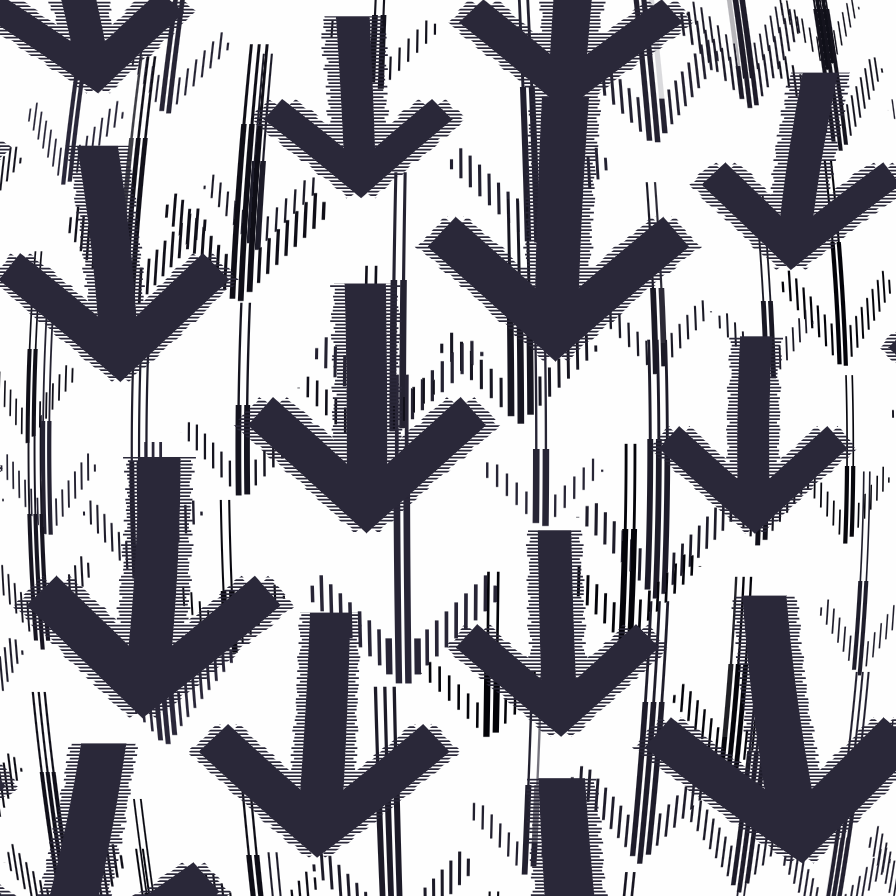
This pattern is drawn by a three.js fragment shader. Its source:

```glsl
// Bold dark down arrows with combed edges over bent columns of line-hatched arrows on white.
varying vec2 vUv;

vec3 hash32(vec2 cell) {
  vec3 q = fract(cell.xyx * vec3(0.1031, 0.1030, 0.0973));
  q += dot(q, q.yxz + 33.33);
  return fract((q.xxy + q.yzz) * q.zyx);
}

// Signed distance to a down arrow with its tip at the origin and half width w.
float arrow(vec2 p, float w, float len, float stem, float arm) {
  vec2 m = vec2(abs(p.x), p.y);
  float shaft = max(m.x - stem * w, abs(p.y - 0.5 * len - 0.15 * w) - 0.5 * len + 0.15 * w);
  float along = dot(m, vec2(0.74, 0.67));
  float across = dot(m, vec2(-0.67, 0.74));
  float head = max(along - 1.35 * w, abs(across - 0.5 * arm * w) - 0.5 * arm * w);
  return min(shaft, head);
}

float cover(float d, float aa) {
  return clamp(0.5 - d / aa, 0.0, 1.0);
}

// Arrows drawn with upright lines: x = line coverage, y = line darkness.
vec2 hatchedArrows(vec2 p, float aaX, float aaY) {
  const float lines = 90.0;
  vec2 size = vec2(0.16, 0.2);
  vec2 base = floor(p / size);
  vec2 result = vec2(0.0);
  for (int i = -1; i <= 1; i++) {
    for (int j = -3; j <= 0; j++) {
      vec2 cell = base + vec2(float(i), float(j));
      vec3 h = hash32(cell + 71.0);
      vec2 tip = (cell + vec2(0.3 + 0.4 * h.x, h.y)) * size;
      float w = mix(0.07, 0.115, h.z);
      float len = w * mix(2.3, 3.1, h.x);

      // Sample the shape once per line so every dash has square ends.
      float phase = p.x * lines + h.y;
      float lineX = (floor(phase) + 0.5 - h.y) / lines;
      vec2 local = vec2(lineX, p.y) - tip;
      float d = arrow(local, w, len, 0.14, 0.26);

      // The lower part of each shaft is inked more heavily.
      float inShaft = step(abs(local.x), 0.15 * w);
      float lower = step(local.y, len * mix(0.4, 0.7, h.z));
      float duty = mix(0.24 + 0.14 * h.z, 0.68, inShaft * lower);
      float line = cover(abs(fract(phase) - 0.5) - 0.5 * duty, aaX * lines);
      float ink = line * cover(d, aaY);
      if (ink > result.x) result = vec2(ink, h.x);
    }
  }
  return result;
}

// Solid arrows whose sides dissolve into a horizontal comb.
float solidArrows(vec2 p, float y, float aa) {
  vec2 size = vec2(0.235, 0.36);
  float row = floor(y * 256.0 + 0.25);
  float comb = cover(abs(fract(y * 256.0 + 0.25) - 0.5) - 0.25, aa * 256.0);
  float ragged = 0.75 + 0.5 * hash32(vec2(row, 9.0)).x;
  float column = floor(p.x / size.x);
  float ink = 0.0;
  for (int i = -1; i <= 1; i++) {
    float c = column + float(i);
    float stagger = 0.5 * mod(c, 2.0);
    float baseRow = floor(p.y / size.y - stagger);
    for (int j = -1; j <= 1; j++) {
      vec2 cell = vec2(c, baseRow + float(j));
      vec3 h = hash32(cell + 23.0);
      vec2 tip = (cell + vec2(0.36 + 0.28 * h.x, stagger + 0.3 * h.y)) * size;
      float w = mix(0.08, 0.143, h.z);
      float len = 2.1 * w;
      vec2 local = p - tip;
      vec2 reach = vec2((0.008 + 0.006 * h.x) * ragged, 0.0);
      float body = arrow(local, w, len, 0.17, 0.32);
      float fringe = min(arrow(local + reach, w, len, 0.17, 0.32),
                         arrow(local - reach, w, len, 0.17, 0.32));
      ink = max(ink, max(cover(body, aa), comb * cover(fringe, aa)));
    }
  }
  return ink;
}

void main() {
  vec2 c = vUv - 0.5;
  float aa = fwidth(vUv.y);

  // Hatching bulges outward and tightens at the sides; solids lean the other way.
  float bend = 1.0 + 0.65 * c.y * c.y;
  vec2 bulged = vec2(c.x * bend + c.x * c.x * c.x, c.y);
  vec2 pinched = vec2(c.x / bend, c.y);

  vec3 paper = vec3(0.995);
  vec3 ink = vec3(0.165, 0.155, 0.225);
  vec3 deepInk = vec3(0.01, 0.01, 0.03);

  vec2 hatch = hatchedArrows(bulged, fwidth(bulged.x), aa);
  vec3 color = mix(paper, mix(deepInk, ink, hatch.y), hatch.x);
  color = mix(color, ink, solidArrows(pinched, vUv.y, aa));
  gl_FragColor = vec4(color, 1.0);
}
```
